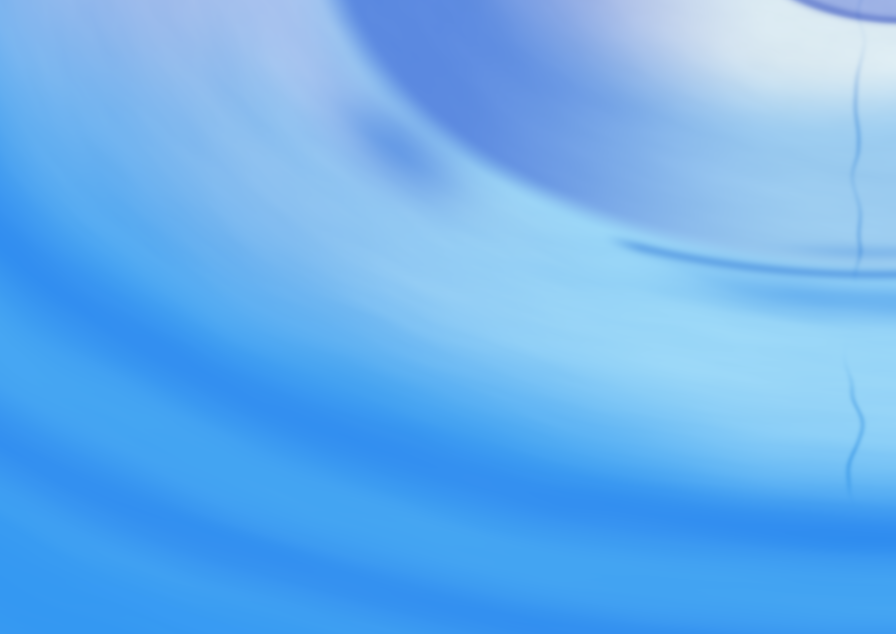
A Shadertoy shader for this background:

```glsl
#define ASPECT 1.4142
#define CENTER vec2(1.4706, 1.110)
#define STRETCH 1.78
#define RIM 0.537
#define BAND_NEAR 0.956
#define BAND_FAR 1.154
#define STREAK_FREQ vec2(2.6, 17.0)
#define STREAK_GAIN 0.075
#define WARP 0.014

const vec3 LAVENDER = vec3(0.66, 0.74, 0.92);
const vec3 PERIWINKLE = vec3(0.36, 0.54, 0.88);
const vec3 MIST = vec3(0.54, 0.73, 0.93);
const vec3 ICE = vec3(0.60, 0.84, 0.97);
const vec3 SKY = vec3(0.27, 0.65, 0.95);
const vec3 AZURE = vec3(0.19, 0.55, 0.94);
const vec3 PEARL = vec3(0.86, 0.92, 0.95);

vec2 gradientAt(vec2 cell) {
    vec2 h = vec2(dot(cell, vec2(127.1, 311.7)), dot(cell, vec2(269.5, 183.3)));
    return 2.0 * fract(sin(h) * 43758.5) - 1.0;
}

float gradientNoise(vec2 p) {
    vec2 i = floor(p), f = fract(p);
    vec2 u = f * f * f * (f * (f * 6.0 - 15.0) + 10.0);
    vec2 e = vec2(1.0, 0.0);
    float low = mix(dot(gradientAt(i), f), dot(gradientAt(i + e), f - e), u.x);
    float high = mix(dot(gradientAt(i + e.yx), f - e.yx),
                     dot(gradientAt(i + 1.0), f - 1.0), u.x);
    return mix(low, high, u.y);
}

float fbm(vec2 p) {
    float sum = 0.0, gain = 0.6;
    for (int i = 0; i < 4; i++) {
        sum += gain * gradientNoise(p);
        p = p * 2.03 + 7.3;
        gain *= 0.5;
    }
    return sum;
}

float bump(float x, float middle, float width) {
    float d = (x - middle) / width;
    return exp(-d * d);
}

float spot(vec2 p, vec2 middle, vec2 size, float angle) {
    float c = cos(angle), s = sin(angle);
    vec2 d = mat2(c, -s, s, c) * (p - middle) / size;
    return exp(-dot(d, d));
}

// Broad rings of water outside the rim
vec3 outerWater(vec2 p, float s, float r, float streak) {
    vec3 col = mix(MIST, ICE, smoothstep(0.1, 0.75, s));
    col = mix(col, LAVENDER, 0.8 * smoothstep(0.78, 1.05, p.y) * smoothstep(0.5, 0.2, s));
    float reach = 0.04 * smoothstep(0.15, 0.0, s) + 0.05 * smoothstep(0.6, 0.9, s);
    col = mix(col, SKY, smoothstep(0.68, 0.94, r - reach));
    col = mix(col, AZURE, 0.9 * bump(r, BAND_NEAR, 0.052));
    col = mix(col, AZURE, 0.85 * bump(r, BAND_FAR, 0.052));
    col = mix(col, vec3(0.21, 0.60, 0.95), smoothstep(1.18, 1.28, r));

    // Pale lip and the blue current under it
    float lip = bump(r, 0.59, 0.04) * smoothstep(0.7, 0.5, s);
    col = mix(col, mix(vec3(0.70, 0.78, 0.94), vec3(0.62, 0.82, 0.95), smoothstep(0.35, 0.55, s)), 0.65 * lip);
    col = mix(col, vec3(0.36, 0.66, 0.93), 0.75 * bump(r, 0.588, 0.032) * smoothstep(0.68, 0.92, s));
    col = mix(col, vec3(0.35, 0.57, 0.89), 0.85 * spot(p, vec2(0.625, 0.765), vec2(0.115, 0.055), -0.62));
    return col + streak * vec3(1.0, 0.7, 0.2) * mix(1.0, 0.45, smoothstep(0.8, 1.0, r));
}

// Bowl of lighter colour inside the rim
vec3 innerWater(vec2 p, float s, float r, float streak) {
    vec3 col = mix(PERIWINKLE, vec3(0.61, 0.80, 0.94), smoothstep(0.46, 0.92, s));
    float edge = 0.428 - 0.238 * (s - 0.52);
    float pool = smoothstep(edge + 0.015, edge - 0.11, r);
    vec3 poolColor = mix(vec3(0.60, 0.67, 0.89), PEARL, smoothstep(0.57, 0.88, s));
    col = mix(col, poolColor, pool);
    col = mix(col, PERIWINKLE, 0.35 * bump(r, edge + 0.01, 0.022) * smoothstep(0.78, 0.55, s));

    // Small dark cap with a bright border
    float cap = 0.158 + 0.12 * (0.93 - s);
    col = mix(col, PEARL, 0.6 * bump(r, cap + 0.012, 0.008));
    col = mix(col, vec3(0.62, 0.70, 0.90), smoothstep(cap + 0.004, cap - 0.008, r));
    col = mix(col, vec3(0.38, 0.48, 0.80), 0.7 * bump(r, cap - 0.004, 0.007));
    return col + streak * vec3(0.6, 0.5, 0.3);
}

void mainImage(out vec4 fragColor, in vec2 fragCoord) {
    vec2 uv = fragCoord / iResolution.xy;
    vec2 p = uv * vec2(ASPECT, 1.0);
    vec2 d = (p - CENTER) / vec2(STRETCH, 1.0);
    float angle = atan(d.y, d.x);
    float r = length(d);

    // Fine streaks follow the rings
    float warped = r + WARP * gradientNoise(p * 4.0);
    float streak = STREAK_GAIN * fbm(vec2(angle, warped) * STREAK_FREQ);
    vec3 col = mix(innerWater(p, uv.x, r, streak), outerWater(p, uv.x, warped, streak),
                   smoothstep(RIM - 0.016, RIM + 0.02, r));

    // Thin crescent along the lower rim
    float crescent = 0.544 + 0.068 * (1.0 - uv.x);
    float line = bump(r, crescent, 0.009) * smoothstep(0.67, 0.72, uv.x);
    line += 0.5 * bump(r, crescent - 0.035, 0.012) * smoothstep(0.82, 0.97, uv.x);
    col = mix(col, vec3(0.31, 0.58, 0.88), 0.65 * line);

    // Faint wandering crease at the right
    float crease = 1.352 + 0.045 * gradientNoise(vec2(p.y * 13.0, 2.4));
    float broken = smoothstep(-0.15, 0.25, gradientNoise(vec2(p.y * 6.0, 8.7)));
    col -= vec3(0.13, 0.09, 0.03) * bump(p.x, crease, 0.005) * broken * smoothstep(0.18, 0.28, p.y);

    fragColor = vec4(clamp(col, 0.0, 1.0), 1.0);
}
```
